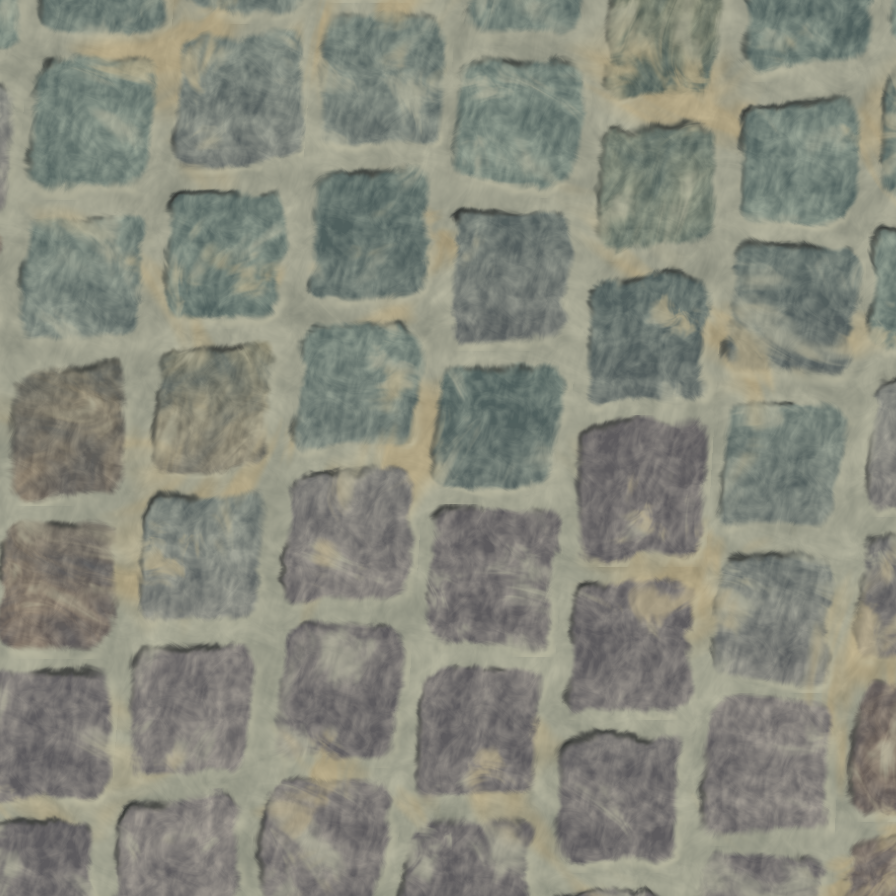
Write a WebGL 2 fragment shader that draws this texture.

```glsl
#version 300 es
precision highp float;

uniform vec2 u_resolution;
out vec4 outColor;

const vec2 CELL = vec2(0.1625, 0.1706);
const vec3 STONE_DARK = vec3(0.40, 0.41, 0.39);
const vec3 STONE_PALE = vec3(0.575, 0.575, 0.525);
const vec3 MORTAR_DARK = vec3(0.56, 0.57, 0.51);
const vec3 MORTAR_PALE = vec3(0.69, 0.69, 0.61);
const vec3 CREVICE = vec3(0.20, 0.21, 0.20);
const vec3 RIM_LIGHT = vec3(0.76, 0.75, 0.65);
const vec3 TEAL = vec3(-0.045, 0.008, 0.012);
const vec3 MAUVE = vec3(0.008, -0.012, 0.012);
const vec3 RUST = vec3(0.055, 0.005, -0.05);

vec2 hash2(vec2 p) {
    vec2 k = vec2(dot(p, vec2(127.1, 311.7)), dot(p, vec2(269.5, 183.3)));
    return fract(sin(k) * 43758.5);
}

// Layered, rotated and bent sines, roughly -1 to 1
float waves(vec2 p) {
    float sum = 0.0, amp = 0.55;
    for (int i = 0; i < 5; i++) {
        p = mat2(0.8, -0.6, 0.6, 0.8) * p * 1.7 + sin(p.yx) + 1.9;
        sum += amp * sin(p.x) * cos(p.y);
        amp *= 0.62;
    }
    return sum;
}

// Distance to the nearest scattered point
float cellular(vec2 p) {
    vec2 base = floor(p);
    float nearest = 2.0;
    for (int y = -1; y <= 1; y++)
        for (int x = -1; x <= 1; x++) {
            vec2 id = base + vec2(x, y);
            nearest = min(nearest, length(id + hash2(id) - p));
        }
    return nearest;
}

// Slanted cellular relief lit from one side
float chippedRelief(vec2 p, float scale) {
    vec2 g = mat2(0.85, -0.45, 0.4, 0.75) * p * scale;
    g += 0.35 * sin(g.yx * 1.7);
    return cellular(g + vec2(-0.22, 0.25)) - cellular(g);
}

float roundedBox(vec2 p, vec2 halfSize, float radius) {
    vec2 q = abs(p) - halfSize + radius;
    return length(max(q, 0.0)) + min(max(q.x, q.y), 0.0) - radius;
}

// Leaning columns, each with its own vertical shift
vec2 pavingCoord(vec2 p) {
    float u = (p.x - 0.115 - 0.085 * p.y + 0.03 * p.x * p.y) / CELL.x + 1.0;
    float column = floor(u);
    float shift = 0.31 - 0.155 * column + 0.45 * exp(-3.0 * pow(column - 3.0, 2.0));
    return vec2(u, (1.0 - p.y) / CELL.y - shift);
}

void main() {
    vec2 p = gl_FragCoord.xy / u_resolution;
    float broad = waves(p * 9.0);
    float blotch = waves(p * 24.0 + 4.0);
    float fine = waves(p * 70.0 + 11.0);
    float relief = chippedRelief(p, 58.0) + 0.6 * chippedRelief(p + 3.0, 105.0);

    // Stone outline, with uneven size, place and tilt
    vec2 wobble = vec2(waves(p * 17.0 + 7.0), waves(p * 17.0 + 23.0));
    vec2 paving = pavingCoord(p);
    vec2 id = floor(paving);
    vec2 random = hash2(id + 5.0);
    vec2 character = hash2(id + 41.0);
    vec2 local = (fract(paving) - 0.5) * vec2(1.0, -1.0) * CELL;
    local += 0.009 * wobble + 0.007 * (random - 0.5);
    local += local.yx * vec2(-0.06, 0.14) * (character.x - 0.5);
    vec2 halfSize = CELL * 0.5 - 0.0105 - 0.008 * random.yx;
    float d = roundedBox(local, halfSize, 0.02) + 0.0025 * fine;

    // Positive on the upper left rim, negative on the lower right
    vec2 toShade = vec2(-0.0024, 0.0032);
    float side = (roundedBox(local + toShade, halfSize, 0.02)
                - roundedBox(local, halfSize, 0.02)) / length(toShade);

    // Mortar
    float mortarTone = 0.48 + 0.45 * blotch + 0.25 * fine + 0.25 * relief;
    vec3 mortar = mix(MORTAR_DARK, MORTAR_PALE, clamp(mortarTone, -0.3, 1.2));
    mortar += RUST * smoothstep(0.1, 0.7, broad);

    // Stone face
    float stoneTone = 0.48 + 0.55 * (character.y - 0.5) + 0.5 * blotch
                    + 0.35 * fine + 0.6 * relief;
    vec3 stone = mix(STONE_DARK, STONE_PALE, clamp(stoneTone, -0.25, 1.4));
    float coolness = smoothstep(0.3, 0.95, p.y + 0.7 * (random.x - 0.5));
    stone += mix(MAUVE, TEAL, coolness);
    stone += RUST * smoothstep(0.84, 0.95, random.y) * (0.6 + 0.5 * blotch);

    // Grit spread over worn faces
    float dust = smoothstep(0.3, 0.85, 0.7 * blotch + 0.5 * broad + 0.45 * character.x);
    stone = mix(stone, mortar, 0.7 * dust);
    vec3 color = mix(mortar, stone, smoothstep(0.005, -0.005, d));

    // Pale lower rims and broken dark crevices
    float rim = exp(-pow((d - 0.005) / 0.005, 2.0)) * max(-side, 0.0);
    color = mix(color, RIM_LIGHT, 0.55 * rim * smoothstep(-0.4, 0.4, wobble.y));
    float crevice = exp(-pow((d + 0.001) / 0.0038, 2.0)) * max(side, 0.0);
    float broken = smoothstep(-0.25, 0.45, wobble.x + 0.5 * (random.x - 0.5));
    color = mix(color, CREVICE, 0.9 * crevice * broken * (1.0 - 0.6 * dust));

    outColor = vec4(clamp(color, 0.0, 1.0), 1.0);
}
```
